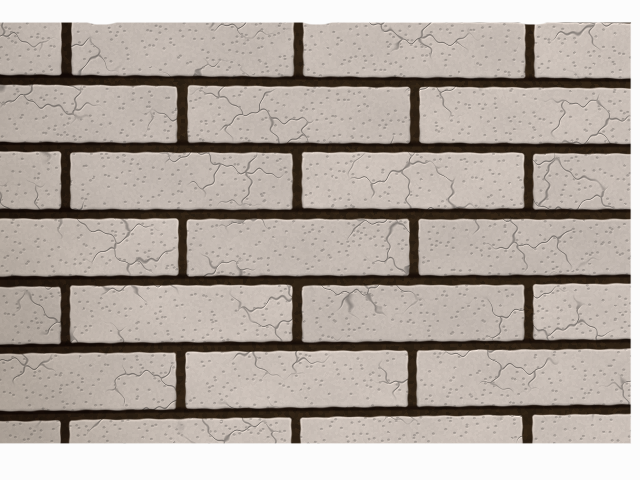
Write a Shadertoy shader that draws this texture.

```glsl
// Pale, cracked bricks in running bond with dark recessed mortar, on white.
// Rounded boxes repeat in staggered rows; cellular noise carves cracks and
// pits, which are then lit from above by a height difference.

vec2 hash2(vec2 p) {
    return fract(sin(vec2(dot(p, vec2(127.1, 311.7)), dot(p, vec2(269.5, 183.3)))) * 43758.5);
}

// Nearest distance, second nearest distance, random value of nearest cell
vec3 cells(vec2 p) {
    vec2 base = floor(p);
    vec3 best = vec3(8.0, 8.0, 0.0);
    for (int j = -1; j <= 1; j++)
    for (int i = -1; i <= 1; i++) {
        vec2 cell = base + vec2(i, j);
        vec2 jitter = hash2(cell);
        float d = length(cell + jitter - p);
        if (d < best.x) best = vec3(d, best.x, fract(jitter.x * 7.3 + jitter.y * 3.1));
        else best.y = min(best.y, d);
    }
    return best;
}

// Surface height: zero on the flat face, negative in cracks and pits
float relief(vec2 p, float seed) {
    vec2 warped = p + 0.006 * sin(p.yx * 90.0 + seed) + 0.003 * sin(p.yx * 230.0 + seed * 2.0);
    vec3 plate = cells(warped * vec2(11.0, 15.0) + seed);
    float patchy = sin(p.x * 17.0 + seed) + sin(p.y * 31.0 + p.x * 9.0 + seed * 1.7);
    float crack = (1.0 - smoothstep(0.0, 0.07, plate.y - plate.x)) * smoothstep(0.0, 0.9, patchy);
    vec3 grain = cells(p * vec2(70.0, 85.0) + seed);
    float pit = (1.0 - smoothstep(0.1, 0.32, grain.x)) * step(0.62, grain.z);
    return -max(crack, 0.55 * pit);
}

float roundedBox(vec2 p, vec2 halfSize, float radius) {
    vec2 q = abs(p) - halfSize + radius;
    return length(max(q, 0.0)) + min(max(q.x, q.y), 0.0) - radius;
}

void mainImage(out vec4 fragColor, in vec2 fragCoord) {
    vec2 p = fragCoord / iResolution.y;
    float aa = 1.0 / iResolution.y;

    // Courses converge slightly to the right
    vec2 wall = p;
    wall.y = (p.y - 0.554) * (1.0 + 0.026 * (p.x - 0.66));

    // Running bond: alternate rows shift by half a brick
    vec2 pitch = vec2(0.4826, 0.138);
    float row = floor(wall.y / pitch.y);
    wall.x -= 0.137 + 0.5 * pitch.x * mod(row, 2.0) + 0.006 * (hash2(vec2(row, 4.0)).x - 0.5);
    vec2 id = vec2(floor(wall.x / pitch.x), row);
    vec2 local = wall - (id + 0.5) * pitch;
    vec2 rnd = hash2(id + 17.0);
    float seed = 20.0 * rnd.x;

    // Brick outline with small offsets and a wavering edge
    float wobble = 0.0006 * (sin(p.x * 140.0 + seed) + sin(p.y * 190.0 + p.x * 60.0));
    float d = roundedBox(local - 0.002 * (rnd - 0.5), vec2(0.2315, 0.0588), 0.006) + wobble;

    // Brick face: darker to the lower left, with lit relief
    float daylight = smoothstep(-0.15, 0.55, p.x + 0.35 * p.y);
    vec3 brick = mix(vec3(0.64, 0.60, 0.56), vec3(0.77, 0.73, 0.70), daylight);
    brick *= 0.98 + 0.05 * rnd.y + 0.015 * sin(p.x * 23.0 + seed) * sin(p.y * 37.0 + seed);
    float height = relief(p, seed);
    float slope = height - relief(p + vec2(-0.001, 0.002), seed);
    brick *= 1.0 + 0.27 * height + 0.13 * slope;
    brick *= 0.98 + 0.04 * cells(p * 210.0).z;

    // Bright upper arris, shaded lower arris
    float rim = smoothstep(-0.006, 0.0, d);
    brick *= 1.0 + 0.16 * rim * clamp(local.y / 0.05, -1.0, 1.0);

    // Mortar: shadowed just under each brick and toward the left
    float underBrick = smoothstep(-0.068, -0.062, local.y) * (1.0 - smoothstep(-0.06, -0.05, local.y));
    float gloom = clamp(0.75 * underBrick + 0.5 * (1.0 - smoothstep(0.0, 0.35, p.x)), 0.0, 1.0);
    vec3 mortar = mix(vec3(0.18, 0.13, 0.08), vec3(0.07, 0.035, 0.02), gloom);
    mortar *= 0.85 + 0.3 * cells(p * 130.0).z;

    vec3 color = mix(mortar, brick, smoothstep(aa, -aa, d));

    // White margins above, below and to the right
    float chip = 0.004 * smoothstep(0.9, 1.0, sin(p.x * 14.0 - 1.4));
    float edge = max(max(p.y - 0.953 + chip, 0.0764 - p.y), p.x - 1.314);
    color = mix(vec3(0.99), color, smoothstep(aa, -aa, edge));
    fragColor = vec4(color, 1.0);
}
```
